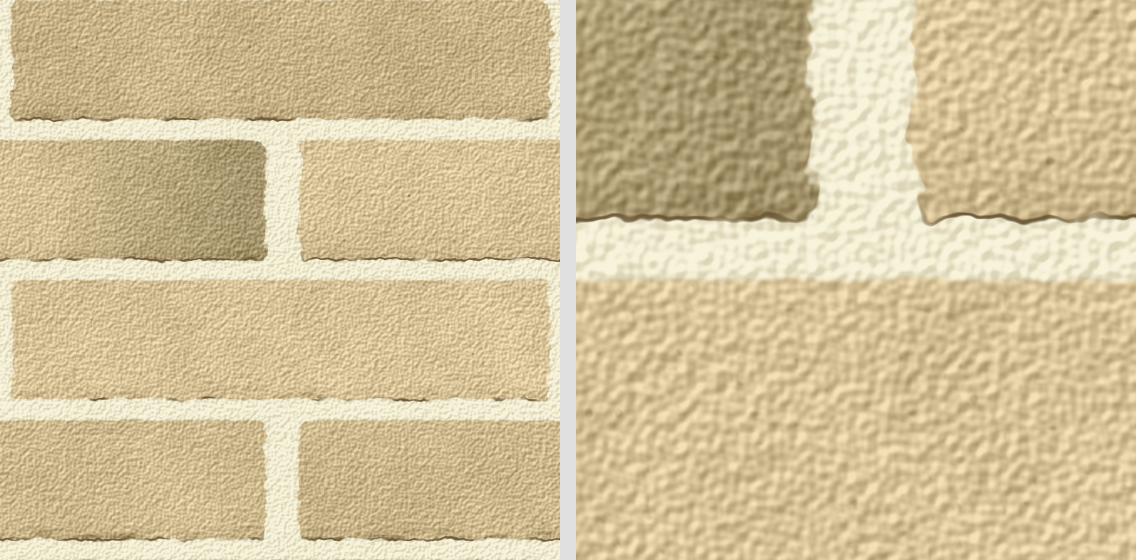
Left, the full canvas; right, a detail of the centre.
A WebGL 2 fragment shader for this texture:

```glsl
#version 300 es
precision highp float;
// Sand-coloured bricks in running bond with wide cream mortar, seamless on all sides.
// Each brick is a rounded box whose distance is roughened by periodic gradient noise;
// grain is a noise height field lit from the upper left, with cracks under the bricks.

uniform vec2 u_resolution;
out vec4 fragColor;

const float ROWS = 4.0;
const float ROW_SHIFT = 0.075;             // in row heights
const float HALF_HEIGHT = 0.1062;
const vec2 HALF_WIDTH = vec2(0.469, 0.48); // even rows, odd rows
const vec2 CENTRE_X = vec2(0.005, 0.501);
const float CORNER = 0.013;
const float ROUGH_TOP = 0.004;
const float ROUGH_BOTTOM = 0.008;
const float ROUGH_END = 0.014;
const vec2 TO_LIGHT = vec2(-0.0017, 0.0021);
const float GRAIN_GAIN = 0.75;

// Per-row variation, counted from the bottom
const float TONE[4] = float[4](0.68, 0.83, 0.79, 0.60);
const float CRACK[4] = float[4](0.10, -0.16, 0.24, 0.02);
const float CREASE[4] = float[4](1.0, 0.45, 0.25, 0.55);

const vec3 BRICK_DARK = vec3(0.62, 0.54, 0.37);
const vec3 BRICK_LIGHT = vec3(0.89, 0.81, 0.64);
const vec3 STAIN_TINT = vec3(0.95, 0.97, 0.98);
const vec3 MORTAR_SHADE = vec3(0.86, 0.83, 0.71);
const vec3 MORTAR_LIGHT = vec3(0.97, 0.955, 0.86);
const vec3 CRACK_COLOUR = vec3(0.36, 0.28, 0.15);

// Unit gradient at an integer lattice point
vec2 gradient(vec2 cell) {
    uvec2 c = uvec2(cell);
    uint h = c.x * 1597u + c.y * 51749u + 977u;
    h = (h ^ (h >> 15)) * 73244475u;
    h = (h ^ (h >> 13)) * 73244475u;
    h ^= h >> 16;
    float angle = float(h & 65535u) * 6.28318 / 65536.0;
    return vec2(cos(angle), sin(angle));
}

// Gradient noise that repeats over the unit square; freq must be whole
float noise(vec2 p, vec2 freq) {
    p *= freq;
    vec2 i = floor(p), f = p - i;
    vec2 u = f * f * f * (f * (f * 6.0 - 15.0) + 10.0);
    vec2 lo = mod(i, freq), hi = mod(i + 1.0, freq);
    float a = dot(gradient(lo), f);
    float b = dot(gradient(vec2(hi.x, lo.y)), f - vec2(1, 0));
    float c = dot(gradient(vec2(lo.x, hi.y)), f - vec2(0, 1));
    float d = dot(gradient(hi), f - 1.0);
    return mix(mix(a, b, u.x), mix(c, d, u.x), u.y);
}

float noise(vec2 p, float freq) { return noise(p, vec2(freq)); }

float grainHeight(vec2 p) {
    return noise(p, 167.0) + 0.8 * noise(p, 91.0) + 0.35 * noise(p, 43.0);
}

float roundedBox(vec2 p, vec2 halfSize) {
    vec2 q = abs(p) - halfSize + CORNER;
    return length(max(q, 0.0)) + min(max(q.x, q.y), 0.0) - CORNER;
}

void main() {
    vec2 uv = gl_FragCoord.xy / u_resolution;
    float pixel = 1.0 / min(u_resolution.x, u_resolution.y);

    // Locate the brick
    float y = uv.y * ROWS - ROW_SHIFT;
    int row = int(mod(floor(y), ROWS));
    int parity = row % 2;
    vec2 q = vec2(fract(uv.x - CENTRE_X[parity] + 0.5) - 0.5, (fract(y) - 0.5) / ROWS);
    vec2 halfSize = vec2(HALF_WIDTH[parity], HALF_HEIGHT);

    // Ragged outline: worn ends, rough bottom, cleaner top
    float top = smoothstep(-0.08, 0.1, q.y);
    float end = smoothstep(halfSize.x - 0.025, halfSize.x, abs(q.x));
    float rough = mix(mix(ROUGH_BOTTOM, ROUGH_TOP, top), ROUGH_END, end);
    float ragged = 0.6 * noise(uv, 23.0) + 0.5 * noise(uv, 57.0) + 0.3 * noise(uv, 120.0);
    float dist = roundedBox(q, halfSize) + rough * ragged;
    float soft = max(pixel, mix(0.0012, 0.0022, top));
    float brickMask = 1.0 - smoothstep(-soft, soft, dist);

    // Lit grain and scattered pits
    float relief = grainHeight(uv) - grainHeight(uv + TO_LIGHT);
    float pit = smoothstep(0.36, 0.62, noise(uv.yx, 113.0));
    float mottle = noise(uv, 5.0) * 0.16 + noise(uv, 17.0) * 0.13;

    // Brick face, with one stained brick end and creases along the bottom
    float stain = row == 2 ? smoothstep(0.0, 0.45, uv.x) * (1.0 - smoothstep(0.48, 0.5, uv.x)) : 0.0;
    float lower = 1.0 - smoothstep(-HALF_HEIGHT, -HALF_HEIGHT + 0.03, q.y);
    float fold = noise(uv + 0.004 * ragged, vec2(19.0, 83.0));
    float crease = lower * CREASE[row] * (smoothstep(0.1, 0.4, fold) - 0.3 * smoothstep(0.1, 0.4, -fold));
    float tone = TONE[row] + mottle + GRAIN_GAIN * relief;
    tone -= 0.4 * pit + 0.5 * stain + 0.55 * crease + 0.12 * lower;
    vec3 brick = mix(BRICK_DARK, BRICK_LIGHT, clamp(tone, -0.6, 1.25));
    brick *= mix(vec3(1.0), STAIN_TINT, stain);

    // Mortar, slightly shaded where it meets a brick
    float contact = 1.0 - smoothstep(0.0, 0.008, dist);
    float mortarTone = smoothstep(-0.65, 0.25, relief + 0.5 * mottle - 0.18 * contact - 0.3 * pit);
    vec3 mortar = mix(MORTAR_SHADE, MORTAR_LIGHT, mortarTone);

    // Broken shadow line beneath each brick
    float underside = 1.0 - smoothstep(-0.102, -0.094, q.y);
    float broken = smoothstep(-0.1, 0.22, noise(uv, vec2(9.0, 4.0)) + 0.5 * noise(uv, 31.0) + CRACK[row]);
    float line = 1.0 - smoothstep(0.0004, 0.0016 + pixel, abs(dist - 0.0004));

    vec3 colour = mix(mortar, brick, brickMask);
    colour = mix(colour, CRACK_COLOUR, 0.85 * line * underside * broken * (1.0 - 0.6 * end));
    fragColor = vec4(clamp(colour, 0.0, 1.0), 1.0);
}
```
